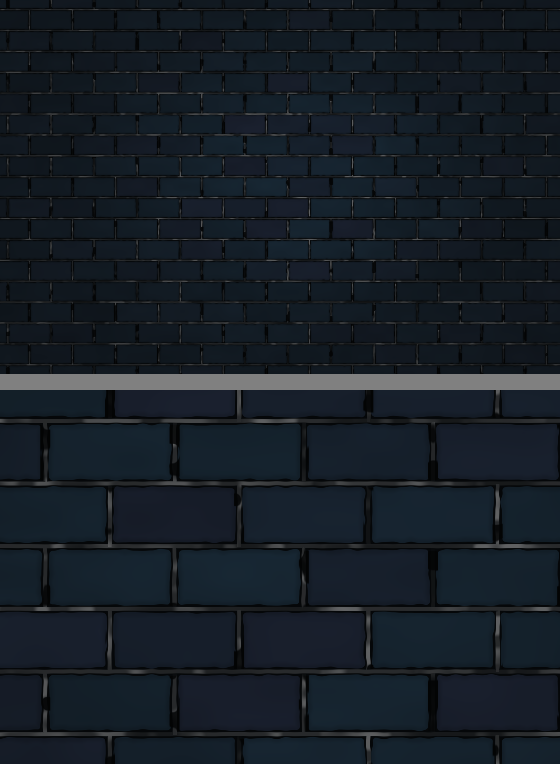
Top: the whole. Bottom: its middle third, enlarged.
Reproduce this texture procedurally as a Shadertoy shader.

```glsl
const vec2 GRID = vec2(13.0, 17.9);      // bricks across, courses up
const vec2 BRICK = vec2(2.066, 1.0);     // one cell, in course heights
const vec2 ORIGIN = vec2(-0.38, 0.57);   // shift of the wall, in course heights

const vec3 TEAL = vec3(0.072, 0.120, 0.158);
const vec3 INDIGO = vec3(0.082, 0.102, 0.146);
const vec3 SLATE = vec3(0.064, 0.091, 0.118);
const vec3 SHADOW = vec3(0.020, 0.029, 0.035);
const vec3 MORTAR = vec3(0.160, 0.167, 0.174);
const vec3 CHALK = vec3(0.390, 0.395, 0.400);

float hash(vec2 p) {
    vec3 q = fract(vec3(p.xyx) * 0.1031);
    q += dot(q, q.yzx + 33.33);
    return fract((q.x + q.y) * q.z);
}

float noise(vec2 p) {
    vec2 i = floor(p), f = fract(p);
    f = f * f * (3.0 - 2.0 * f);
    return mix(mix(hash(i), hash(i + vec2(1, 0)), f.x),
               mix(hash(i + vec2(0, 1)), hash(i + vec2(1, 1)), f.x), f.y);
}

float roundedBox(vec2 p, vec2 halfSize, float radius) {
    vec2 d = abs(p) - halfSize + radius;
    return length(max(d, 0.0)) + min(max(d.x, d.y), 0.0) - radius;
}

// Coverage of a line, given the distance to its middle
float stroke(float dist, float halfWidth, float blur) {
    return 1.0 - smoothstep(halfWidth - blur, halfWidth + blur, abs(dist));
}

// Tint of one brick: slate at the rim of the wall, teal or indigo in the glow
vec3 brickColor(vec2 id, float glow) {
    float pick = hash(id + 17.0);
    vec3 tint = mix(TEAL, INDIGO, smoothstep(0.45, 0.95, pick));
    vec3 color = mix(SLATE, tint, clamp(glow + 0.3 * (pick - 0.2), 0.0, 1.0));
    return color * mix(0.93, 1.08, hash(id + 53.0)) * mix(0.93, 1.18, glow);
}

void mainImage(out vec4 fragColor, in vec2 fragCoord) {
    vec2 uv = fragCoord / iResolution.xy;
    vec2 wall = uv * GRID * BRICK + ORIGIN;
    float pixel = GRID.y / iResolution.y;

    // Running bond: every other course moves by half a brick
    float course = floor(wall.y);
    vec2 cell = vec2(wall.x / BRICK.x - 0.5 * mod(course, 2.0), wall.y);
    vec2 id = floor(cell);
    vec2 local = (fract(cell) - 0.5) * BRICK;

    // Soft light near the middle of the wall
    vec2 fromCenter = (uv - vec2(0.53, 0.54)) * vec2(1.4, 1.15);
    float glow = exp(-5.0 * dot(fromCenter, fromCenter));

    // Glazed face with a little mottling
    vec3 color = brickColor(id, glow);
    color *= 0.96 + 0.10 * noise(wall * vec2(1.3, 2.2));

    // Dark, uneven rim, heavier along the lower edge
    float wobble = 0.04 * (noise(wall * 7.0) - 0.5);
    float edge = roundedBox(local - vec2(0.0, 0.014), 0.5 * BRICK - 0.062, 0.06) + wobble;
    color *= 1.0 - 0.14 * smoothstep(-0.10, -0.01, edge);
    color = mix(color, SHADOW, smoothstep(-pixel * 0.5, pixel * 0.5, edge));

    // Joints: bed lines run on, head joints differ one by one
    vec2 seam = (cell - round(cell)) * BRICK;
    vec2 headId = vec2(round(cell.x), course);
    float bed = stroke(seam.y - 0.012 + 0.2 * wobble, 0.032, pixel * 0.45);
    float head = stroke(seam.x + 0.5 * wobble, 0.032, pixel * 0.45);
    bed *= mix(0.50, 1.0, smoothstep(0.2, 0.6, noise(wall * vec2(0.9, 5.0))));
    head *= mix(0.30, 1.0, smoothstep(0.2, 0.6, hash(headId + 91.0)));

    // Black chips break the head joints
    float chip = smoothstep(0.58, 0.70, noise(wall * vec2(6.0, 4.0) + 40.0));
    head *= 1.0 - 0.85 * chip;
    float gap = stroke(seam.x, 0.08, pixel * 0.5) * chip;
    color = mix(color, SHADOW * 0.5, gap * step(0.06, abs(seam.y)));

    // Worn mortar with chalky flecks, fainter toward the corners
    float fleck = smoothstep(0.45, 0.90, noise(wall * vec2(4.0, 6.0) + 9.0));
    vec3 mortar = mix(MORTAR, CHALK, fleck * mix(0.60, 1.0, glow));
    float joint = max(bed, head) * mix(0.80, 1.0, glow);
    color = mix(color, mortar, joint);

    fragColor = vec4(color, 1.0);
}
```
